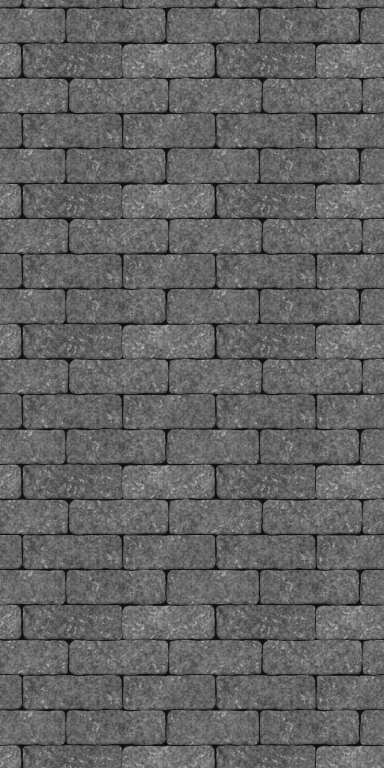
Give the GLSL for this texture, as a WebGL 1 fragment shader.

```glsl
precision highp float;
// Weathered grey stone brick wall: a tile of four courses, two bricks each, repeated.

uniform vec2 u_resolution;

#define TILES vec2(1.984, 5.47)   // repeats across and down
#define TILE_SIZE vec2(5.513, 4.0) // tile size in course heights
#define TOP_OFFSET 0.228          // part of a course cut by the top edge
#define LONG_BRICK 2.85           // length of the longer brick
#define JOINT 0.014               // half width of a joint
#define WOBBLE 0.045              // roughness of the brick outline
#define GRAIN 0.13                // contrast of the stone grain
#define SPECKLE 0.18              // brightness of the pale flecks
#define JOINT_COLOR vec3(0.07)

float hash(vec2 p) {
  vec3 h = fract(vec3(p.xyx) * 0.1031);
  h += dot(h, h.yzx + 33.33);
  return fract((h.x + h.y) * h.z);
}

float noise(vec2 p) {
  vec2 i = floor(p), f = fract(p);
  f = f * f * (3.0 - 2.0 * f);
  return mix(mix(hash(i), hash(i + vec2(1.0, 0.0)), f.x),
             mix(hash(i + vec2(0.0, 1.0)), hash(i + vec2(1.0)), f.x), f.y);
}

// Noise centred on zero
float rough(vec2 p) {
  return noise(p) - 0.5;
}

// Value belonging to one of the four courses
float pick(vec4 values, float course) {
  return dot(values, vec4(equal(vec4(0.0, 1.0, 2.0, 3.0), vec4(course))));
}

float roundedBox(vec2 p, vec2 halfSize, float radius) {
  vec2 e = abs(p) - halfSize + radius;
  return length(max(e, 0.0)) + min(max(e.x, e.y), 0.0) - radius;
}

void main() {
  // Wall position in course heights, measured downwards from the top
  vec2 uv = gl_FragCoord.xy / u_resolution;
  vec2 wall = vec2(uv.x, 1.0 - uv.y) * TILES * TILE_SIZE;
  wall.y -= TOP_OFFSET;
  float pixel = TILES.y * TILE_SIZE.y / u_resolution.y;

  // Which brick of the tile, and the position from its centre
  float course = floor(mod(wall.y, 4.0));
  float start = pick(vec4(1.88, 0.625, 1.96, 0.64), course);
  float along = mod(wall.x - start, TILE_SIZE.x);
  float isShort = step(LONG_BRICK, along);
  float brickLength = mix(LONG_BRICK, TILE_SIZE.x - LONG_BRICK, isShort);
  vec2 q = vec2(along - isShort * LONG_BRICK - 0.5 * brickLength, fract(wall.y) - 0.5);
  vec2 id = vec2(course, isShort);
  vec2 s = q + 20.0 + id * vec2(7.0, 31.0);
  vec2 t = mat2(0.8, 0.6, -0.6, 0.8) * s + 50.0; // turned, to hide the noise lattice

  // Worn outline, with a different radius at every corner
  float radius = mix(0.06, 0.22, hash(id * 5.0 + step(0.0, q) * 2.0 + 3.0));
  float d = roundedBox(q, 0.5 * vec2(brickLength, 1.0) - JOINT, radius);
  d += WOBBLE * (rough(s * 2.5) + 0.6 * rough(t * 8.0));

  // Base tone of each brick and its broad stains
  float tone = mix(pick(vec4(0.400, 0.372, 0.412, 0.388), course),
                   pick(vec4(0.405, 0.435, 0.415, 0.400), course), isShort);
  tone += 0.05 * rough(t * 1.7);

  // Pale scuff on the lightest brick
  float scuff = length((q - vec2(-0.37, -0.08)) / vec2(0.32, 0.24)) + 0.9 * rough(t * 5.0);
  tone += 0.06 * (1.0 - smoothstep(0.7, 1.0, scuff)) * isShort * pick(vec4(0.0, 1.0, 0.0, 0.0), course);

  // Grain, clustered flecks and small pits
  tone += GRAIN * (0.4 * rough(t * 5.0) + 0.8 * rough(s * 11.0) + 1.2 * rough(t * 21.0));
  float cluster = smoothstep(0.25, 0.75, noise(t * 2.6 + 9.0));
  tone += SPECKLE * cluster * smoothstep(0.65, 0.92, noise(t * 16.0 + 40.0));
  tone -= 0.07 * smoothstep(0.8, 0.95, noise(t * 13.0 + 80.0));

  // Rounded edges: lit above, shaded below
  float rim = smoothstep(-0.09, -0.01, d);
  tone *= 1.0 - rim * (0.08 + 0.25 * q.y);

  float edge = max(0.022, 0.6 * pixel);
  float brick = 1.0 - smoothstep(-edge, edge, d);
  gl_FragColor = vec4(mix(JOINT_COLOR, vec3(tone), brick), 1.0);
}
```
